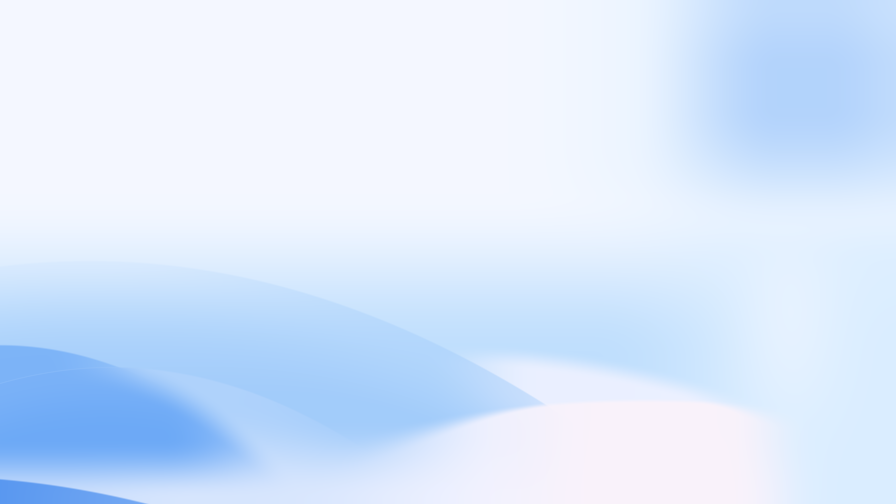
A WebGL 1 fragment shader for this background:

```glsl
precision highp float;
// Pale blue backdrop: soft sky, a corner glow and translucent overlapping waves.

uniform vec2 u_resolution;

#define SKY vec3(0.955, 0.970, 1.000)
#define HAZE vec3(0.750, 0.872, 0.992)
#define GLOW vec3(0.690, 0.820, 0.985)
#define RIGHT_MIST vec3(0.865, 0.935, 1.000)
#define HILL vec3(0.630, 0.795, 0.980)
#define DEEP vec3(0.420, 0.660, 0.965)
#define CORNER vec3(0.350, 0.595, 0.940)
#define PEARL vec3(0.945, 0.950, 1.000)
#define BLUSH vec3(0.980, 0.950, 0.980)
#define EDGE_PIXELS 1.2

// Parabolic crest with its top at peak
float crest(float x, vec2 peak, float bend) {
  float d = x - peak.x;
  return peak.y - bend * d * d;
}

// Coverage below a crest, with a smoothed edge
float below(float depth) {
  float edge = EDGE_PIXELS / u_resolution.y;
  return smoothstep(-edge, edge, depth);
}

// Elliptical soft spot
float spot(vec2 p, vec2 center, vec2 radius) {
  vec2 d = (p - center) / radius;
  return exp(-dot(d, d));
}

vec3 sky(vec2 p) {
  vec3 color = mix(SKY, HAZE, 1.0 - smoothstep(0.29, 0.62, p.y));
  float mist = smoothstep(0.66, 0.90, p.x) * (1.0 - smoothstep(0.45, 0.62, p.y));
  color = mix(color, RIGHT_MIST, 0.9 * mist);
  color = mix(color, SKY, 0.45 * spot(p, vec2(0.88, 0.36), vec2(0.06, 0.20)));
  // Broad halo and flatter core of the corner glow
  float halo = smoothstep(0.56, 0.88, p.x) * smoothstep(0.44, 0.72, p.y);
  color = mix(color, RIGHT_MIST, 0.75 * halo);
  float core = smoothstep(0.70, 0.87, p.x) * smoothstep(0.53, 0.79, p.y);
  core *= 1.0 - 0.30 * smoothstep(0.92, 1.02, p.x);
  core *= 1.0 - 0.25 * smoothstep(0.86, 1.0, p.y);
  return mix(color, GLOW, 0.95 * core);
}

// Pale ridge that emerges from behind the hill
vec3 ridge(vec3 color, vec2 p) {
  float depth = crest(p.x, vec2(0.51, 0.307), 1.0) - p.y;
  float cover = smoothstep(-0.012, 0.035, depth);
  cover *= smoothstep(0.47, 0.60, p.x) * (1.0 - smoothstep(0.76, 0.89, p.x));
  return mix(color, PEARL, 0.85 * cover);
}

// Large hill, crisp on its right slope
vec3 hill(vec3 color, vec2 p) {
  float depth = crest(p.x, vec2(0.10, 0.482), 1.10) - p.y;
  float density = mix(0.10, 0.48, smoothstep(0.10, 0.60, p.x));
  density += 0.75 * smoothstep(0.0, 0.25, depth);
  density = min(density, 0.96) * (1.0 - smoothstep(0.58, 0.66, p.x));
  color = mix(color, HILL, below(depth) * density);
  // Pale floor beneath the hill
  float ground = (1.0 - smoothstep(0.01, 0.17, p.y)) * (1.0 - smoothstep(0.8, 0.95, p.x));
  return mix(color, PEARL, 0.75 * ground);
}

// Luminous mound on the lower right
vec3 mound(vec3 color, vec2 p) {
  float depth = crest(p.x, vec2(0.72, 0.206), 0.68) - p.y;
  float softness = mix(0.075, 0.006, smoothstep(0.36, 0.62, p.x));
  softness += 0.04 * smoothstep(0.78, 0.88, p.x);
  float cover = smoothstep(-0.004, softness, depth);
  cover *= smoothstep(0.34, 0.56, p.x) * (1.0 - smoothstep(0.81, 0.91, p.x));
  vec3 light = mix(PEARL, BLUSH, smoothstep(0.48, 0.68, p.x));
  return mix(color, light, 0.93 * cover);
}

// Layered blue waves on the lower left
vec3 waves(vec3 color, vec2 p) {
  float rear = crest(p.x, vec2(0.0, 0.315), 2.5) - p.y;
  float rearFade = 1.0 - smoothstep(0.05, 0.22, p.x);
  color = mix(color, DEEP, 0.72 * below(rear) * rearFade);

  // Translucent outer veil
  float depth = crest(p.x, vec2(0.125, 0.271), 2.05) - p.y;
  float cover = below(depth);
  vec3 veil = mix(HILL, PEARL, 0.20 + 0.45 * smoothstep(0.20, 0.02, p.y));
  float veilFade = 1.0 - smoothstep(0.26, 0.44, p.x);
  color = mix(color, veil, 0.85 * cover * veilFade);

  // Saturated body with a soft right boundary
  float slope = crest(p.x, vec2(0.08, 0.273), 4.0) - p.y;
  float body = cover * smoothstep(-0.035, 0.045, slope);
  body = mix(body, cover, 1.0 - smoothstep(0.06, 0.17, p.x));
  body *= smoothstep(0.01, 0.13, p.y) * (1.0 - smoothstep(0.18, 0.36, p.x));
  float strength = 0.76 + 0.22 * smoothstep(0.0, 0.13, depth);
  color = mix(color, DEEP, strength * body);

  // Dark sliver in the corner
  float corner = 0.049 - 0.15 * p.x - 0.90 * p.x * p.x - p.y;
  return mix(color, CORNER, below(corner) * (1.0 - 1.4 * p.x));
}

void main() {
  vec2 p = gl_FragCoord.xy / u_resolution;
  vec3 color = sky(p);
  color = ridge(color, p);
  color = hill(color, p);
  color = mound(color, p);
  color = waves(color, p);
  gl_FragColor = vec4(color, 1.0);
}
```
